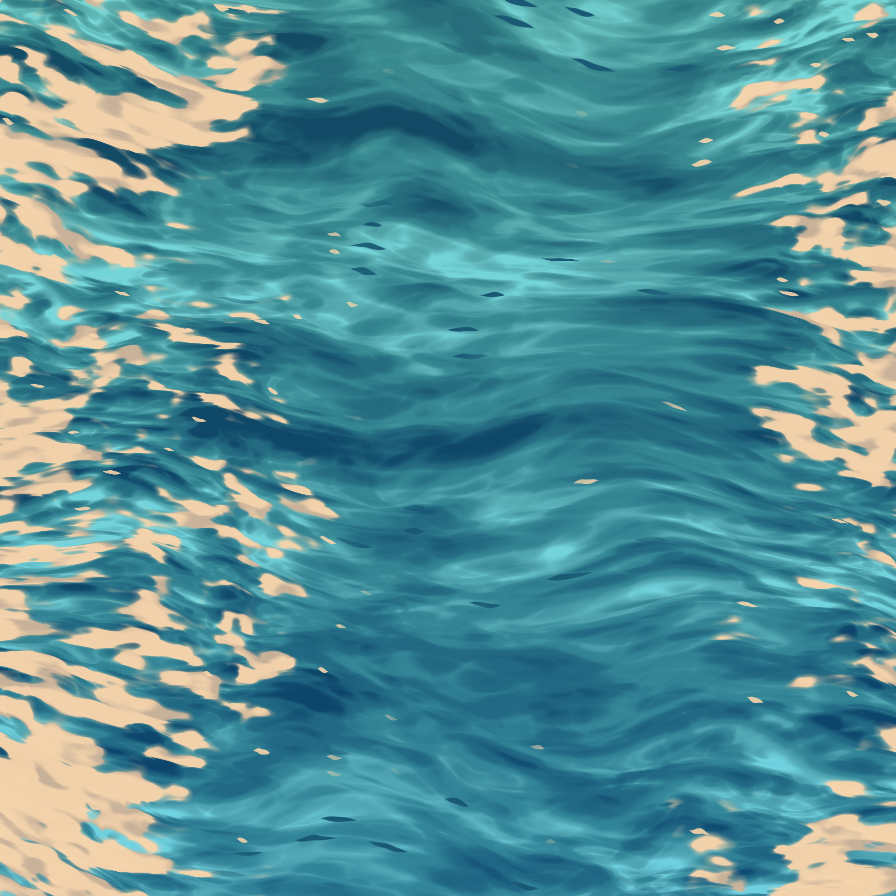
Write a Shadertoy shader that draws this texture.

```glsl
// Rippled teal sea water with cyan crests, dark slivers and peach sunset glints
#define DEEP vec3(0.14, 0.42, 0.505)
#define MID vec3(0.21, 0.53, 0.58)
#define LIGHT vec3(0.33, 0.66, 0.69)
#define CREST vec3(0.45, 0.83, 0.86)
#define NAVY vec3(0.06, 0.28, 0.41)
#define PEACH vec3(0.97, 0.83, 0.67)
#define ROSE vec3(0.80, 0.70, 0.60)
#define RIPPLE_SCALE vec2(5.0, 20.0)
#define RIPPLE_GAIN 1.6
#define SLOPE 0.2
#define TONE_SHIFT -0.42
#define GLINT_LEVEL 0.1

vec2 hash2(vec2 p) {
    vec3 h = fract(p.xyx * vec3(0.1031, 0.1030, 0.0973));
    h += dot(h, h.yzx + 33.33);
    return fract((h.xx + h.yz) * h.zy);
}

vec2 gradientAt(vec2 cell) {
    float angle = 6.2832 * hash2(cell).x;
    return vec2(cos(angle), sin(angle));
}

// Gradient noise, centred on zero
float noise(vec2 p) {
    vec2 i = floor(p), f = fract(p);
    vec2 u = f * f * f * (f * (f * 6.0 - 15.0) + 10.0);
    vec2 e = vec2(1.0, 0.0);
    float a = dot(gradientAt(i), f);
    float b = dot(gradientAt(i + e), f - e);
    float c = dot(gradientAt(i + e.yx), f - e.yx);
    float d = dot(gradientAt(i + 1.0), f - 1.0);
    return mix(mix(a, b, u.x), mix(c, d, u.x), u.y);
}

// Stacked wavelets, each bent by the larger one, with narrow bright ridges
float ripples(vec2 p, float roughness) {
    float sum = 0.0, amp = 1.0;
    for (int i = 0; i < 4; i++) {
        float n = noise(p);
        float ridge = exp(-9.0 * sqrt(n * n + 0.001)) - 0.25;
        sum += amp * (1.3 * n + 0.75 * ridge);
        p = p * vec2(1.75, 1.65) + vec2(0.4, 0.8) * n + 17.3;
        amp *= roughness;
    }
    return sum;
}

// Lens-shaped marks, one per chosen grid cell
float slivers(vec2 p, vec2 grid, float halfLength, float density, float seed) {
    p *= grid;
    vec2 cell = floor(p) + seed;
    vec2 d = fract(p) - 0.5 - 0.4 * (hash2(cell) - 0.5);
    vec2 pick = hash2(cell + 71.7);
    float size = halfLength * mix(0.5, 1.0, pick.y);
    d.y += 0.25 * d.x + 0.12 * noise(p * vec2(4.0, 2.0));
    float lens = 0.13 * (1.0 - d.x * d.x / (size * size)) - abs(d.y);
    return smoothstep(-0.02, 0.04, lens) * step(pick.x, density);
}

vec3 waterColor(float tone) {
    vec3 c = mix(NAVY, DEEP, smoothstep(-2.4, -1.1, tone));
    c = mix(c, MID, smoothstep(-1.1, -0.1, tone));
    c = mix(c, LIGHT, smoothstep(-0.1, 0.75, tone));
    return mix(c, CREST, smoothstep(0.65, 1.5, tone));
}

void mainImage(out vec4 fragColor, in vec2 fragCoord) {
    vec2 uv = fragCoord / iResolution.xy;

    // Bent flow coordinates, sloping down to the right
    vec2 bend = vec2(noise(uv * 2.6 + 3.1), noise(uv * 2.6 + 41.7));
    vec2 flow = uv + 0.09 * bend;
    flow += 0.014 * vec2(noise(flow * 8.0 + 9.0), noise(flow * 8.0 + 23.0));
    float bands = cos(20.3 * (flow.y - 0.05));
    flow.y += SLOPE * flow.x * (1.0 - 0.6 * flow.x);

    // The sides are choppy, the centre is calm
    float side = abs(uv.x - 0.55) + 0.3 * noise(uv * vec2(3.0, 4.0) + 5.5);
    float chop = smoothstep(0.1, 0.42, side);

    // Water tone from broad swell, ripples and fine strands
    float swell = 1.7 * noise(flow * vec2(2.2, 4.5) + 12.0) + 0.35 * bands;
    float ripple = ripples(flow * RIPPLE_SCALE, mix(0.55, 0.82, chop));
    float phase = 230.0 * flow.y + 14.0 * noise(flow * vec2(5.0, 10.0) + 70.0);
    float strandMask = smoothstep(-0.05, 0.3, noise(flow * vec2(5.0, 11.0) + 33.0));
    float strands = sin(phase + 2.0 * ripple) * strandMask * mix(0.25, 0.8, chop);
    float tone = swell + RIPPLE_GAIN * ripple + strands + TONE_SHIFT;
    vec3 color = waterColor(tone);
    color += vec3(0.015, 0.012, -0.02) * (2.0 * uv.y - 1.0);

    // Dark slivers on the bright calm water
    float dark = slivers(flow, vec2(13.0, 42.0), 0.32, 0.2, 7.0);
    dark *= (1.0 - chop) * smoothstep(-0.1, 0.3, swell);
    color = mix(color, mix(NAVY, DEEP, 0.5), dark);

    // Peach glints gather in patches along both sides
    vec2 g = flow + vec2(0.004, 0.006) * ripple;
    float fine = noise(g * vec2(32.0, 84.0) + 31.0);
    float level = 1.1 * noise(g * vec2(12.0, 40.0) + 60.0) + 0.55 * fine;
    level += 0.8 * noise(uv * vec2(3.0, 6.0) + 8.3) + chop - 1.0;
    level += 0.12 * ripple + 0.2 * (0.5 - uv.x) - GLINT_LEVEL;
    float shine = noise(g * vec2(17.0, 50.0) + 90.0) + 0.5 * fine;
    vec3 glintColor = mix(ROSE, PEACH, smoothstep(-0.3, 0.12, shine + 0.4 * level));
    color = mix(color, glintColor, 0.42 * smoothstep(-0.16, 0.06, level));
    color = mix(color, glintColor, 0.95 * smoothstep(-0.01, 0.09, level));

    // Stray flecks of the same light
    float fleck = slivers(flow + 0.37, vec2(26.0, 52.0), 0.3, 0.07, 53.0);
    fleck *= smoothstep(0.06, 0.2, side);
    color = mix(color, PEACH, 0.9 * fleck);

    fragColor = vec4(clamp(color, 0.0, 1.0), 1.0);
}
```
